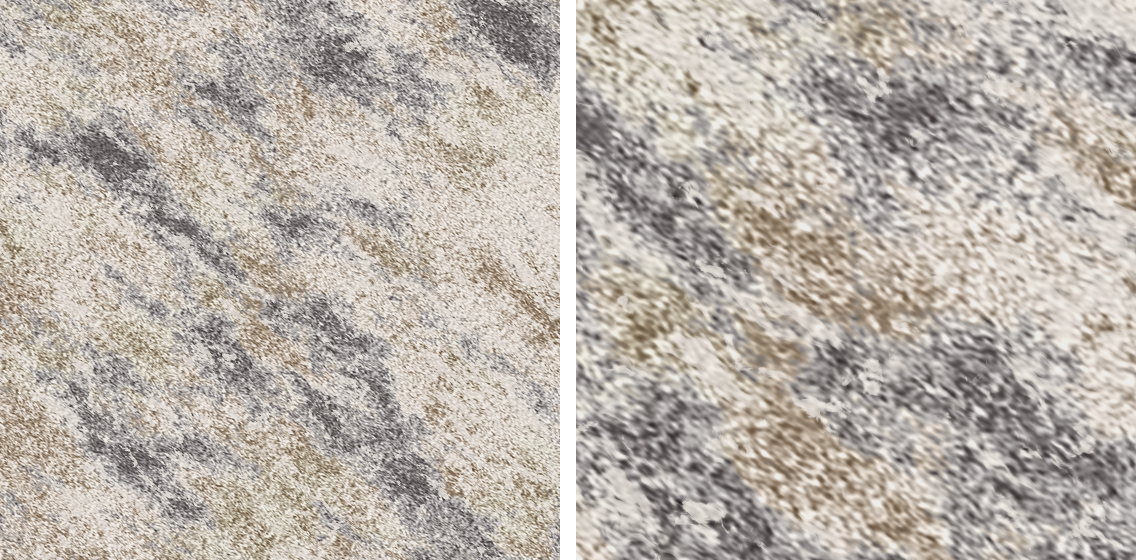
Left: the whole. Right: its middle third, enlarged.
Give the GLSL for this texture, as a Shadertoy shader.

```glsl
// Worn short-pile rug: cream and tan wool with slate patches and pale scuffs
// dragged along a falling diagonal. Layers of stretched gradient noise choose
// the dye, and a fine slanted grain dithers every border into fibres.

vec2 hashGradient(vec2 cell) {
    vec3 p = fract(cell.xyx * vec3(0.1031, 0.1030, 0.0973));
    p += dot(p, p.yzx + 33.33);
    return 2.0 * fract((p.xx + p.yz) * p.zy) - 1.0;
}

float gradientNoise(vec2 p) {
    vec2 i = floor(p), f = p - i;
    vec2 u = f * f * f * (f * (f * 6.0 - 15.0) + 10.0);
    float a = dot(hashGradient(i), f);
    float b = dot(hashGradient(i + vec2(1, 0)), f - vec2(1, 0));
    float c = dot(hashGradient(i + vec2(0, 1)), f - vec2(0, 1));
    float d = dot(hashGradient(i + vec2(1, 1)), f - vec2(1, 1));
    return mix(mix(a, b, u.x), mix(c, d, u.x), u.y);
}

float fbm(vec2 p) {
    float sum = 0.0, gain = 1.0;
    for (int octave = 0; octave < 5; octave++) {
        sum += gain * gradientNoise(p);
        p = p * 2.03 + 17.3;
        gain *= 0.62;
    }
    return sum;
}

// Soft elliptical patch, aligned with the streaks
float patchAt(vec2 q, vec2 centre, vec2 radius) {
    vec2 v = (q - centre) / radius;
    return exp(-dot(v, v));
}

void mainImage(out vec4 fragColor, in vec2 fragCoord) {
    vec2 uv = fragCoord / iResolution.y;

    // q.x runs down the diagonal, q.y across it
    vec2 q = mat2(0.79, 0.61, -0.61, 0.79) * uv;
    vec2 warped = q + 0.014 * vec2(fbm(uv * 11.0), fbm(uv * 11.0 + 40.0));

    // Fibres: two fine slanted grains, coarser tufts and clumps
    vec2 fibre = q + 0.004 * gradientNoise(uv * 22.0);
    float grain = gradientNoise(fibre * vec2(140, 330))
                + 0.7 * gradientNoise(mat2(0.94, -0.34, 0.34, 0.94) * fibre * vec2(180, 300) + 31.0);
    float tuft = gradientNoise(fibre * vec2(75, 150) + 9.0);
    float clump = gradientNoise(warped * vec2(32, 62) + 63.0);
    float speck = 0.50 * grain + 0.50 * tuft + 0.45 * clump;

    // Cream wool dyed tan, with brown and faint olive flecks
    float paleSide = patchAt(q, vec2(0.40, 1.04), vec2(0.32, 0.16))
                   + patchAt(q, vec2(0.50, 0.76), vec2(0.22, 0.08))
                   + patchAt(q, vec2(-0.29, 0.55), vec2(0.12, 0.06));
    float warmth = 0.55 * fbm(warped * vec2(5, 10) + 3.0) - 0.20 * paleSide;
    float tanDye = smoothstep(-0.34, 0.28, warmth + speck);
    float brownDye = smoothstep(0.05, 0.52, warmth + 1.1 * speck);
    float olive = smoothstep(0.0, 0.4, fbm(uv * 4.0 + 71.0));
    vec3 color = mix(vec3(0.87, 0.84, 0.81), vec3(0.71, 0.65, 0.58), tanDye);
    color = mix(color, vec3(0.55, 0.47, 0.385), 0.85 * brownDye);
    color *= mix(vec3(1), vec3(0.97, 0.985, 0.96), olive);

    // Slate patches: two long bands, loose islands and noise
    float slate = 0.75 * fbm(warped * vec2(4, 8) + 25.0) - 0.08;
    slate += 0.50 * patchAt(q, vec2(0.42, 0.567), vec2(0.30, 0.055));
    slate += 0.42 * patchAt(q, vec2(-0.10, 0.674), vec2(0.14, 0.045));
    slate += 0.35 * patchAt(q, vec2(-0.07, 1.105), vec2(0.11, 0.06));
    slate += 0.45 * patchAt(q, vec2(0.13, 1.27), vec2(0.11, 0.10));
    slate += 0.32 * patchAt(q, vec2(0.08, 0.31), vec2(0.14, 0.09));
    slate += 0.32 * patchAt(q, vec2(0.22, 0.698), vec2(0.10, 0.045));
    slate += 0.28 * patchAt(q, vec2(-0.40, 0.61), vec2(0.10, 0.07));
    slate += 0.14 * patchAt(q, vec2(-0.18, 0.92), vec2(0.35, 0.25));
    slate -= 0.24 * paleSide;
    float ragged = slate + 0.34 * fbm(warped * vec2(16, 34)) + 0.30 * speck;
    float depth = smoothstep(0.0, 0.62, ragged + 0.35 * speck);
    vec3 slateColor = mix(vec3(0.73, 0.72, 0.715), vec3(0.39, 0.365, 0.375), depth);
    color = mix(color, slateColor, 0.92 * smoothstep(-0.06, 0.16, ragged));

    // Worn scuffs: streaks and small blotches, broken up by the pile
    float streak = fbm(warped * vec2(8, 38) + 55.0)
                 + 0.5 * gradientNoise(q * vec2(5, 8) + 12.0)
                 + 0.22 * paleSide - 0.20 * max(slate, 0.0);
    float blotch = fbm(warped * vec2(26, 44) + 90.0);
    float worn = max(smoothstep(0.14, 0.46, streak - 0.35 * speck),
                     smoothstep(0.27, 0.50, blotch - 0.30 * speck));
    color = mix(color, vec3(0.875, 0.85, 0.825), 0.88 * worn);

    // Light and shade between the fibres, weaker on the pale wool
    float shade = 0.26 * grain + 0.09 * tuft;
    color -= shade * mix(1.0, 0.6, worn);
    fragColor = vec4(clamp(color, 0.0, 0.93), 1.0);
}
```
